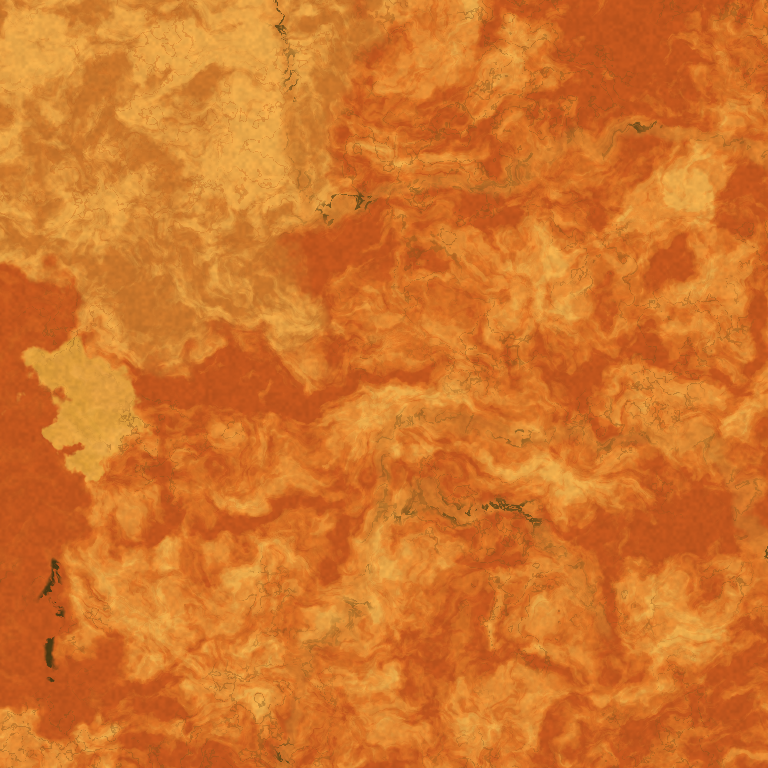
Write a three.js fragment shader that draws this texture.

```glsl
// Aerial view of an orange desert: an ochre plateau, red basins, frayed pale fans
// and braided dry rivers. Warped noise shapes the regions, cellular noise makes
// the fans and tributaries, and segment distances guide the main rivers.
varying vec2 vUv;

const vec3 RED    = vec3(0.755, 0.335, 0.115);
const vec3 ORANGE = vec3(0.840, 0.440, 0.145);
const vec3 AMBER  = vec3(0.890, 0.540, 0.205);
const vec3 PALE   = vec3(0.920, 0.660, 0.290);
const vec3 OCHRE  = vec3(0.790, 0.480, 0.175);
const vec3 YELLOW = vec3(0.850, 0.630, 0.220);
const vec3 OLIVE  = vec3(0.360, 0.270, 0.090);

vec2 hash2(vec2 cell) {
  vec3 h = fract(cell.xyx * vec3(0.1031, 0.1030, 0.0973));
  h += dot(h, h.yzx + 33.33);
  return fract((h.xx + h.yz) * h.zy);
}

float noise(vec2 q) {
  vec2 i = floor(q), f = fract(q);
  f = f * f * (3.0 - 2.0 * f);
  float low = mix(hash2(i).x, hash2(i + vec2(1.0, 0.0)).x, f.x);
  float high = mix(hash2(i + vec2(0.0, 1.0)).x, hash2(i + 1.0).x, f.x);
  return mix(low, high, f.y);
}

// Layered noise centred on zero.
float layers(vec2 q) {
  float sum = 0.0, gain = 0.5;
  for (int i = 0; i < 5; i++) {
    sum += gain * (noise(q) - 0.5);
    q = mat2(1.6, 1.2, -1.2, 1.6) * q + 11.3;
    gain *= 0.55;
  }
  return sum;
}

vec2 layers2(vec2 q) { return vec2(layers(q), layers(q + 37.7)); }

// Cellular noise: xy = offset from nearest point, z = its distance, w = border gap.
vec4 cells(vec2 q) {
  vec2 base = floor(q), nearest = vec2(0.0);
  float first = 9.0, second = 9.0;
  for (int y = -1; y <= 1; y++) {
    for (int x = -1; x <= 1; x++) {
      vec2 cell = base + vec2(float(x), float(y));
      vec2 offset = q - cell - 0.1 - 0.8 * hash2(cell);
      float d = length(offset);
      second = min(second, max(first, d));
      if (d < first) { first = d; nearest = offset; }
    }
  }
  return vec4(nearest, first, second - first);
}

float blob(vec2 p, vec2 centre, vec2 size) {
  vec2 d = (p - centre) / size;
  return exp(-dot(d, d));
}

float box(vec2 p, vec2 centre, vec2 halfSize, float soft) {
  vec2 d = abs(p - centre) - halfSize;
  return 1.0 - smoothstep(-soft, soft, max(d.x, d.y));
}

float reach(vec2 p, vec2 a, vec2 b) {
  vec2 ab = b - a;
  return length(p - a - ab * clamp(dot(p - a, ab) / dot(ab, ab), 0.0, 1.0));
}

// Distance to a river of three legs.
float river(vec2 p, vec2 a, vec2 b, vec2 c, vec2 d) {
  return min(reach(p, a, b), min(reach(p, b, c), reach(p, c, d)));
}

float line(float d, float width) { return 1.0 - smoothstep(0.3 * width, width, abs(d)); }

void main() {
  vec2 p = vUv;
  vec2 bend = layers2(p * 6.0 + 3.0), fray = layers2(p * 26.0 + 7.0);
  vec2 land = p + 0.26 * bend + 0.09 * fray;
  vec2 course = p + 0.13 * bend + 0.035 * fray;

  // Large regions.
  float basin = box(land, vec2(-0.02, 0.33), vec2(0.10, 0.34), 0.018);
  float plateau = box(land, vec2(0.17, 0.86), vec2(0.29, 0.27), 0.03) * (1.0 - basin);
  float saltPan = max(blob(land, vec2(0.13, 0.48), vec2(0.07, 0.08)),
                      blob(land, vec2(0.09, 0.39), vec2(0.03, 0.05)));
  saltPan = smoothstep(0.3, 0.5, saltPan);
  float redLand = blob(land, vec2(0.90, 0.96), vec2(0.34, 0.13))
                + blob(land, vec2(0.34, 0.52), vec2(0.20, 0.06))
                + blob(land, vec2(0.53, 0.72), vec2(0.09, 0.12))
                + 0.9 * blob(land, vec2(0.84, 0.06), vec2(0.12, 0.07));

  // Fans with streaks spreading from their heads.
  vec2 q = course * vec2(5.0, 6.0);
  vec4 fan = cells(q);
  vec2 ray = fan.xy / max(fan.z, 0.02);
  float streak = layers(ray * 7.0 + fan.xy * 4.0 + (q - fan.xy) * 3.0);
  float fanLight = 1.0 - smoothstep(0.1, 0.8, fan.z + 1.1 * streak);
  fanLight *= smoothstep(0.0, 0.2, fan.w);

  // Tone from broad patches, fans and fine flecks.
  float broad = layers(land * vec2(7.0, 11.0) + 51.0);
  float flecks = layers(course * vec2(42.0, 55.0) + 5.0);
  float tone = 0.32 + 1.15 * broad + 0.42 * (fanLight - 0.3) + 0.95 * flecks + 0.3 * streak;
  tone -= 0.42 * redLand * (1.0 - 0.6 * plateau);
  tone = mix(tone, 0.06 + 0.3 * flecks, 0.9 * basin * (1.0 - saltPan));
  vec3 color = mix(RED, ORANGE, smoothstep(0.05, 0.4, tone));
  color = mix(color, AMBER, smoothstep(0.36, 0.62, tone));
  color = mix(color, PALE, smoothstep(0.6, 0.95, tone));
  vec3 plain = mix(OCHRE, PALE, smoothstep(0.15, 0.75, tone + 0.1));
  color = mix(color, plain, 0.85 * plateau);
  color = mix(color, mix(YELLOW, PALE, 0.5 + 1.5 * flecks), 0.85 * saltPan);

  // Fine tributaries, red on the plateau and brown elsewhere.
  vec4 creek = cells(course * 15.0 + 2.0 * fray);
  float creekMask = line(creek.w, 0.075) * smoothstep(-0.06, 0.1, layers(p * 9.0 + 80.0));
  color = mix(color, mix(OLIVE, ORANGE, 0.35 + 0.5 * plateau), 0.42 * creekMask);

  // Main rivers: tan beds carrying dark braided threads.
  vec2 fork = vec2(0.47, 0.31), bendHead = vec2(0.41, 0.73);
  float bed = river(course, vec2(0.31, -0.02), fork, vec2(0.49, 0.42), vec2(0.74, 0.45));
  bed = min(bed, river(course, vec2(0.74, 0.45), vec2(0.92, 0.42), vec2(0.97, 0.30), vec2(1.02, 0.2)));
  bed = min(bed, river(course, bendHead, vec2(0.62, 0.75), vec2(0.74, 0.81), vec2(1.05, 0.77)));
  bed = min(bed, river(course, fork, vec2(0.66, 0.33), vec2(0.72, 0.26), vec2(0.77, 0.2)));
  bed = min(bed, river(course, bendHead, vec2(0.37, 0.82), vec2(0.35, 0.9), vec2(0.33, 1.03)));
  float pools = reach(course, vec2(0.055, 0.11), vec2(0.062, 0.24));
  float bank = 1.0 - smoothstep(0.004, 0.018, bed);
  float thread = line(layers(course * 34.0 + 60.0), 0.045);
  float wet = smoothstep(-0.02, 0.16, layers(p * 8.0 + 23.0));
  color = mix(color, mix(OCHRE, AMBER, 0.4 + 2.0 * flecks), 0.6 * bank);
  color = mix(color, OLIVE, bank * thread * (0.25 + 0.6 * wet));
  color = mix(color, OLIVE * 0.8, line(pools, 0.014) * smoothstep(0.0, 0.1, flecks));

  // Fine ground grain.
  color *= 1.0 + 0.09 * (noise(p * 230.0) - 0.5) + 0.10 * layers(p * 95.0);
  gl_FragColor = vec4(clamp(color, 0.0, 1.0), 1.0);
}
```
